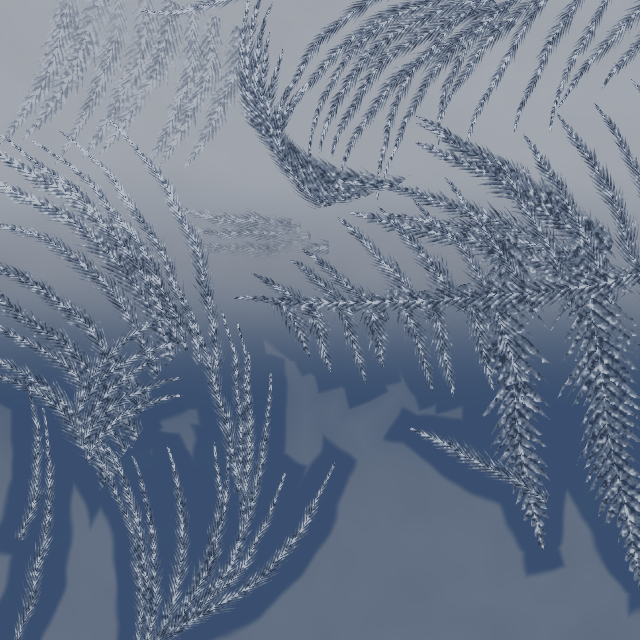
A Shadertoy shader for this texture:

```glsl
#define HALO_WIDTH 0.030
#define WARP 0.010
#define GRAIN_SCALE 165.0
#define GRAIN_CONTRAST 1.15
#define SHADOW_BLUE vec3(0.22, 0.305, 0.43)
#define ICE_DARK vec3(0.17, 0.215, 0.29)
#define ICE_MID vec3(0.37, 0.425, 0.505)
#define ICE_LIGHT vec3(0.72, 0.74, 0.77)
#define SKY_HIGH vec3(0.63, 0.65, 0.68)
#define SKY_MID vec3(0.50, 0.53, 0.58)
#define SKY_LOW vec3(0.385, 0.435, 0.51)

// Accumulated frost: opacity, brightness and distance to the nearest feather
float cover = 0.0, shade = 0.5, nearest = 1.0;
float pixel, grain;

float hash(vec2 p) {
    vec3 q = fract(vec3(p.xyx) * 0.1031);
    q += dot(q, q.yzx + 33.33);
    return fract((q.x + q.y) * q.z);
}

float noise(vec2 p) {
    vec2 i = floor(p), f = fract(p);
    f = f * f * (3.0 - 2.0 * f);
    return mix(mix(hash(i), hash(i + vec2(1, 0)), f.x),
               mix(hash(i + vec2(0, 1)), hash(i + 1.0), f.x), f.y);
}

float fbm(vec2 p) {
    return 0.55 * noise(p) + 0.3 * noise(p * 2.1 + 7.0) + 0.15 * noise(p * 4.3 + 19.0);
}

// One bent feather with swept barbs, running from its tip to its root
void feather(vec2 p, vec2 tip, vec2 root, float bend, float width, float seed) {
    vec2 axis = root - tip;
    float len = length(axis);
    axis /= len;
    vec2 q = p - tip;
    float t = dot(q, axis) / len;
    float slope = 4.0 * bend * (1.0 - 2.0 * t);
    float d = dot(q, vec2(-axis.y, axis.x)) - 4.0 * bend * len * t * (1.0 - t);
    d /= sqrt(1.0 + slope * slope);
    float body = width * pow(clamp(t, 0.0, 1.0), 0.6) * (1.0 - 0.45 * smoothstep(0.6, 1.0, t));
    float off = abs(d), outside = max(off - body, max(-t, t - 1.0) * len);
    nearest = min(nearest, outside);
    if (outside > 0.004) return;

    // Barbs lean towards the tip and end at random lengths
    float spacing = 0.007 + 0.13 * width;
    float lean = mix(2.3, 1.0, smoothstep(0.02, 0.07, width));
    float u = (t * len + off * lean) / spacing + 0.5 * (grain - 0.5);
    float id = floor(u), f = u - id - 0.5;
    float reach = body * (0.5 + 0.5 * hash(vec2(id + 50.0, seed * 7.0 + step(0.0, d) * 31.0)));
    float thick = 0.52 * (1.0 - pow(off / max(reach, 0.001), 2.0)) + 0.14 * (grain - 0.5);
    float soft = pixel * (1.0 + lean) / spacing * 0.6;
    float barb = smoothstep(-soft, soft, thick - abs(f));
    float spine = smoothstep(0.0017 + pixel, 0.0012, off) * step(0.0, t) * step(t, 1.0);

    // Lit ridge on one flank of each barb, dark on the other
    float ridge = 0.40 + 0.55 * f * sign(d) - 0.35 * smoothstep(0.25, 0.5, abs(f));
    float lit = ridge + GRAIN_CONTRAST * (grain - 0.48) + 0.22 * spine;
    float a = max(barb, spine);
    shade = mix(shade, lit, a);
    cover = max(cover, a);
}

// A row of feathers whose ends slide between two pairs of points
void fan(vec2 p, vec2 tipA, vec2 tipB, vec2 rootA, vec2 rootB, float bend, float width, int count) {
    for (int i = 0; i < count; i++) {
        float seed = float(i) + 13.0 * float(count) + 90.0 * tipA.x;
        float k = float(i) / max(float(count - 1), 1.0);
        vec2 jitter = vec2(hash(vec2(seed, 3.0)), hash(vec2(seed, 8.0))) - 0.5;
        feather(p, mix(tipA, tipB, k) + 0.045 * jitter, mix(rootA, rootB, k) + 0.015 * jitter.yx,
                bend * (1.0 + 0.5 * jitter.x), width * (1.0 + 0.5 * jitter.y), seed);
    }
}

void mainImage(out vec4 fragColor, in vec2 fragCoord) {
    vec2 uv = fragCoord / iResolution.xy;
    pixel = 1.0 / iResolution.y;
    grain = 0.6 * noise(uv * GRAIN_SCALE) + 0.4 * noise(uv * GRAIN_SCALE * 1.9 + 40.0);
    vec2 p = uv + WARP * (vec2(noise(uv * 18.0), noise(uv * 18.0 + 60.0)) - 0.5);

    // Pale feathers, upper left
    fan(p, vec2(0.00, 0.77), vec2(0.29, 0.75), vec2(0.12, 1.06), vec2(0.38, 0.95), -0.08, 0.045, 8);
    fan(p, vec2(0.28, 0.68), vec2(0.32, 0.60), vec2(0.45, 0.66), vec2(0.50, 0.62), -0.08, 0.025, 4);
    float pale = smoothstep(0.45, 0.3, uv.x) * smoothstep(0.55, 0.7, uv.y);
    cover *= 0.55 * smoothstep(0.2, 0.6, fbm(uv * 9.0));
    nearest = 1.0;

    // Hooked plumes and diagonals, top
    fan(p, vec2(0.42, 0.80), vec2(0.54, 0.72), vec2(0.70, 1.03), vec2(0.80, 0.97), 0.16, 0.024, 6);
    fan(p, vec2(0.58, 0.71), vec2(0.71, 0.80), vec2(0.76, 0.99), vec2(0.86, 1.02), 0.12, 0.020, 4);
    fan(p, vec2(0.38, 1.02), vec2(0.47, 0.86), vec2(0.62, 0.71), vec2(0.50, 0.68), -0.27, 0.026, 8);
    fan(p, vec2(0.74, 0.78), vec2(0.95, 0.84), vec2(0.88, 1.04), vec2(1.08, 1.02), 0.04, 0.020, 5);
    fan(p, vec2(0.20, 0.99), vec2(0.22, 1.01), vec2(0.42, 1.02), vec2(0.42, 1.04), -0.06, 0.020, 2);

    // Broad fern, right
    fan(p, vec2(0.67, 0.82), vec2(0.57, 0.65), vec2(0.95, 0.62), vec2(0.92, 0.57), 0.03, 0.038, 6);
    fan(p, vec2(0.84, 0.14), vec2(1.03, 0.06), vec2(0.79, 0.62), vec2(0.91, 0.64), 0.03, 0.090, 2);
    fan(p, vec2(0.65, 0.32), vec2(0.65, 0.32), vec2(0.85, 0.22), vec2(0.85, 0.22), 0.04, 0.030, 1);
    fan(p, vec2(0.48, 0.44), vec2(0.80, 0.36), vec2(0.43, 0.53), vec2(0.76, 0.55), -0.03, 0.032, 8);
    fan(p, vec2(0.38, 0.58), vec2(0.98, 0.86), vec2(0.50, 0.50), vec2(1.12, 0.54), 0.04, 0.032, 12);
    fan(p, vec2(0.35, 0.53), vec2(0.35, 0.53), vec2(1.08, 0.58), vec2(1.08, 0.58), -0.03, 0.048, 1);

    // Sweeping plumes, left
    fan(p, vec2(-0.08, 0.76), vec2(-0.06, 0.44), vec2(0.28, 0.47), vec2(0.17, 0.24), 0.12, 0.036, 9);
    fan(p, vec2(0.00, 0.78), vec2(0.15, 0.80), vec2(0.27, 0.47), vec2(0.33, 0.42), 0.09, 0.022, 4);
    fan(p, vec2(0.27, 0.49), vec2(0.27, 0.37), vec2(0.12, 0.37), vec2(0.13, 0.28), -0.12, 0.022, 5);
    fan(p, vec2(0.30, 0.55), vec2(0.43, 0.44), vec2(0.37, 0.24), vec2(0.39, 0.18), 0.04, 0.020, 5);
    fan(p, vec2(0.05, 0.40), vec2(0.09, 0.34), vec2(0.03, 0.16), vec2(0.01, -0.02), 0.09, 0.018, 2);
    fan(p, vec2(0.12, 0.32), vec2(0.52, 0.27), vec2(0.22, -0.02), vec2(0.28, 0.02), 0.11, 0.022, 9);

    // Sky gradient behind the glass
    float height = uv.y + 0.05 * (fbm(uv * 4.0) - 0.5);
    vec3 color = mix(SKY_LOW, SKY_MID, smoothstep(0.36, 0.57, height));
    color = mix(color, SKY_HIGH, smoothstep(0.54, 0.76, height));
    color += 0.025 * (fbm(uv * 14.0) - 0.5);

    // Blue melt rim around the lower frost
    float rim = nearest + 0.025 * (fbm(uv * 11.0) - 0.5);
    float melt = smoothstep(HALO_WIDTH + 0.006, HALO_WIDTH - 0.006, rim);
    float haze = 0.5 * smoothstep(0.11, 0.0, rim) * smoothstep(0.2, 0.4, uv.y);
    color = mix(color, SHADOW_BLUE, max(melt, haze) * smoothstep(0.58, 0.36, uv.y) * 0.95);

    // Ice crystals, brighter and softer where pale
    float lit = clamp(shade + 0.25 * pale, 0.0, 1.0);
    vec3 ice = mix(ICE_DARK, ICE_MID, smoothstep(0.0, 0.45, lit));
    ice = mix(ice, ICE_LIGHT, smoothstep(0.42, 0.95, lit));
    color = mix(color, ice, cover * 0.93);
    fragColor = vec4(color, 1.0);
}
```
